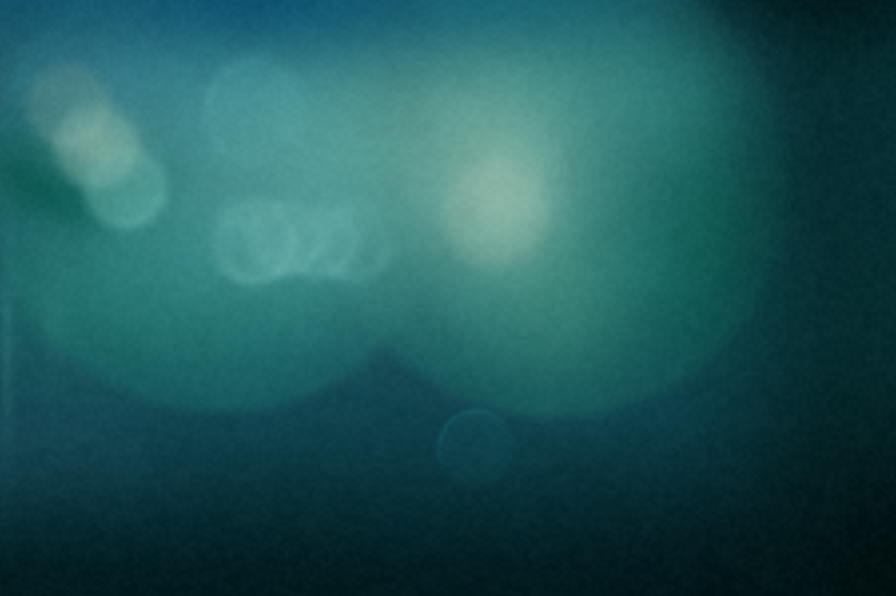
This background is drawn by a Shadertoy shader. Its source:

```glsl
#define ASPECT 1.5
#define EDGE 0.018
#define BOKEH_RADIUS 0.069
#define BOKEH_STRENGTH 0.25
#define CLUSTER_COUNT 4
#define CLUSTER_STRENGTH 0.24
#define HAZE_AMOUNT 0.06
#define GRAIN_AMOUNT 0.022
#define DEEP vec3(0.005, 0.10, 0.115)
#define MIDNIGHT vec3(0.05, 0.25, 0.295)
#define AQUA vec3(0.33, 0.62, 0.62)
#define CREAM vec3(0.62, 0.75, 0.68)

const vec3 TEAL = vec3(0.09, 0.42, 0.41);

float hash(vec2 cell) {
    vec3 q = fract(vec3(cell.xyx) * 0.1031);
    q += dot(q, q.yzx + 33.33);
    return fract((q.x + q.y) * q.z);
}

float noise(vec2 p) {
    vec2 cell = floor(p), f = fract(p);
    f = f * f * (3.0 - 2.0 * f);
    float low = mix(hash(cell), hash(cell + vec2(1, 0)), f.x);
    float high = mix(hash(cell + vec2(0, 1)), hash(cell + vec2(1, 1)), f.x);
    return mix(low, high, f.y);
}

float glow(vec2 p, vec2 centre, vec2 size) {
    vec2 q = (p - centre) / size;
    return exp(-dot(q, q));
}

// Filled circle with a soft border
float disc(vec2 p, vec2 centre, float radius, float soft) {
    return 1.0 - smoothstep(-soft, soft, length(p - centre) - radius);
}

// Large lens circle: faint border, fuller towards the inside
float lens(vec2 p, vec2 centre, float radius) {
    return 0.42 * disc(p, centre, radius, 0.018)
         + 0.48 * disc(p, centre, radius - 0.10, 0.11);
}

// Thin rim, brightest on the side that faces the given direction
float crescent(vec2 p, vec2 centre, float radius, float width, vec2 side) {
    vec2 q = p - centre;
    float d = (length(q) - radius) / width;
    return exp(-d * d) * smoothstep(-0.2, 1.0, dot(q, side) / radius);
}

vec3 backdrop(vec2 p) {
    vec3 col = mix(DEEP, MIDNIGHT, smoothstep(-0.02, 0.34, p.y));
    col = mix(col, vec3(0.09, 0.27, 0.32), 0.6 * glow(p, vec2(0.08, 0.27), vec2(0.20, 0.12)));
    col = mix(col, TEAL, lens(p, vec2(0.37, 0.70), 0.39));
    col = mix(col, TEAL * 0.97, lens(p, vec2(0.93, 0.69), 0.39));

    // Broad light
    col = mix(col, vec3(0.13, 0.48, 0.45), 0.55 * glow(p, vec2(0.15, 0.50), vec2(0.30, 0.13)));
    col = mix(col, AQUA, 0.88 * glow(p, vec2(0.47, 0.74), vec2(0.35, 0.25)));
    col = mix(col, vec3(0.20, 0.50, 0.50), 0.65 * glow(p, vec2(1.06, 0.83), vec2(0.20, 0.20)));
    col = mix(col, vec3(0.40, 0.64, 0.59), 0.85 * glow(p, vec2(0.79, 0.75), vec2(0.24, 0.22)));
    col = mix(col, vec3(0.27, 0.56, 0.50), 0.55 * glow(p, vec2(0.93, 0.51), vec2(0.14, 0.15)));
    col = mix(col, vec3(0.24, 0.50, 0.55), 0.75 * glow(p, vec2(0.17, 0.89), vec2(0.22, 0.14)));

    // Green shade, cut by the lower arc of a circle at the left
    float shade = 0.85 * glow(p, vec2(0.03, 0.67), vec2(0.17, 0.09));
    col = mix(col, vec3(0.03, 0.34, 0.31), shade * disc(p, vec2(0.18, 0.81), 0.21, 0.04));
    col = mix(col, vec3(0.04, 0.34, 0.29), 0.55 * glow(p, vec2(1.20, 0.60), vec2(0.13, 0.20)));

    // Blue upper border
    col = mix(col, vec3(0.03, 0.30, 0.44), 0.90 * glow(p, vec2(0.45, 1.03), vec2(0.34, 0.12)));
    col = mix(col, vec3(0.06, 0.32, 0.42), 0.80 * glow(p, vec2(0.0, 1.03), vec2(0.25, 0.10)));
    return mix(col, vec3(0.08, 0.39, 0.47), 0.75 * glow(p, vec2(0.85, 1.04), vec2(0.30, 0.10)));
}

vec3 addBokeh(vec3 col, vec2 p) {
    // Diagonal chain at the left
    for (int i = 0; i < 3; i++) {
        float k = float(i);
        vec2 centre = vec2(0.115, 0.822) + k * vec2(0.048, -0.069);
        vec3 tint = mix(vec3(0.51, 0.64, 0.60), vec3(0.42, 0.72, 0.68), k * 0.5);
        float shape = disc(p, centre, BOKEH_RADIUS, EDGE);
        float edge = crescent(p, centre, BOKEH_RADIUS - 0.01, 0.01, vec2(0.6, -0.8));
        col = mix(col, tint, shape * (BOKEH_STRENGTH + 0.11 * k) + 0.12 * edge);
    }
    col = mix(col, CREAM, 0.50 * glow(p, vec2(0.165, 0.755), vec2(0.065, 0.050)));

    // Overlapping veil in the middle, with lit lower rims
    for (int i = 0; i < CLUSTER_COUNT; i++) {
        float k = float(i), jitter = hash(vec2(k, 7.0));
        vec2 centre = vec2(0.425 + 0.056 * k, 0.58 + 0.025 * jitter);
        float radius = 0.060 + 0.018 * hash(vec2(k, 3.0));
        float light = disc(p, centre, radius, 0.02) * (0.7 + 0.5 * noise(p * 40.0));
        light += 0.8 * crescent(p, centre, radius - 0.01, 0.011, vec2(0.3, -0.95));
        light += 0.4 * crescent(p, centre, radius - 0.01, 0.008, vec2(0.5, 0.86));
        col = mix(col, vec3(0.47, 0.73, 0.71), CLUSTER_STRENGTH * (1.0 - 0.15 * k) * light);
    }

    // Warm core and faint single circles
    col = mix(col, CREAM, 0.62 * glow(p, vec2(0.84, 0.67), vec2(0.095, 0.115)));
    col = mix(col, CREAM, 0.20 * disc(p, vec2(0.83, 0.64), 0.088, 0.02));
    vec2 pale = vec2(0.43, 0.81);
    col = mix(col, AQUA * 1.1, 0.14 * disc(p, pale, 0.09, 0.02)
        + 0.15 * crescent(p, pale, 0.084, 0.010, vec2(-0.9, 0.4)));
    vec2 low = vec2(0.797, 0.248);
    col += TEAL * (0.06 * disc(p, low, 0.064, 0.012)
        + 0.12 * crescent(p, low, 0.062, 0.005, vec2(-0.6, 0.8)));
    float streak = glow(p, vec2(0.012, 0.42), vec2(0.012, 0.18));
    return mix(col, AQUA, 0.17 * streak + 0.10 * glow(p, vec2(0.09, 0.47), vec2(0.025, 0.12)));
}

void mainImage(out vec4 fragColor, in vec2 fragCoord) {
    vec2 p = fragCoord / iResolution.xy * vec2(ASPECT, 1.0);
    vec3 col = addBokeh(backdrop(p), p);

    // Dark right side and corners
    col = mix(col, vec3(0.02, 0.17, 0.18), 0.88 * smoothstep(1.14, 1.42, p.x));
    col = mix(col, vec3(0.0, 0.08, 0.09), 0.85 * glow(p, vec2(1.38, 1.05), vec2(0.24, 0.13)));
    col = mix(col, vec3(0.0, 0.04, 0.045), 0.85 * glow(p, vec2(1.54, 0.0), vec2(0.36, 0.30)));

    // Gentle haze and fine grain
    float haze = noise(p * vec2(9.0, 7.0)) + 0.5 * noise(p * 23.0) - 0.75;
    float grain = noise(p * 150.0) + 0.6 * noise(p * 75.0 + 5.0) - 0.8;
    col = col * (1.0 + HAZE_AMOUNT * haze) + GRAIN_AMOUNT * grain;
    fragColor = vec4(clamp(col, 0.0, 1.0), 1.0);
}
```
